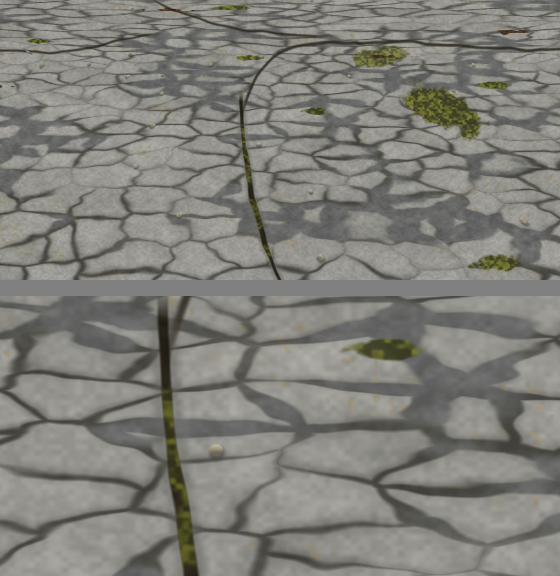
Top, the full canvas; bottom, a detail of the centre.
Give the GLSL for this texture, as a WebGL 1 fragment shader.

```glsl
precision highp float;
// Weathered limestone pavement in perspective, with joints, wet hollows, moss and limpets.
uniform vec2 u_resolution;

const vec3 STONE = vec3(0.595, 0.592, 0.570);
const vec3 SHADE = vec3(0.400, 0.398, 0.380);
const vec3 WET = vec3(0.390, 0.395, 0.390);
const vec3 JOINT = vec3(0.270, 0.265, 0.240);
const vec3 FISSURE = vec3(0.150, 0.135, 0.095);
const vec3 MOSS_DARK = vec3(0.220, 0.225, 0.120);
const vec3 MOSS_LIGHT = vec3(0.450, 0.460, 0.150);
const vec3 WEED = vec3(0.270, 0.180, 0.120);
const vec3 SHELL = vec3(0.690, 0.650, 0.560);
const vec3 BARNACLE = vec3(0.600, 0.530, 0.400);
const float HORIZON = 1.7;      // height of the vanishing line
const float SLABS_ACROSS = 7.5;
const float SLABS_DEEP = 25.0;
const float GRAIN = 0.11;

float hash(vec2 p) {
  return fract(sin(dot(p, vec2(127.1, 311.7))) * 43758.5453);
}

vec2 hash2(vec2 p) {
  return vec2(hash(p), hash(p + 41.3));
}

float noise(vec2 p) {
  vec2 c = floor(p), f = fract(p);
  f = f * f * (3.0 - 2.0 * f);
  return mix(mix(hash(c), hash(c + vec2(1, 0)), f.x),
             mix(hash(c + vec2(0, 1)), hash(c + vec2(1, 1)), f.x), f.y);
}

float fbm(vec2 p) {
  float sum = 0.0, amp = 0.53;
  for (int i = 0; i < 4; i++) {
    sum += amp * noise(p);
    p = p * 2.03 + 17.7;
    amp *= 0.5;
  }
  return sum;
}

// Voronoi slabs: x = distance to the joint, yz = way to the centre, w = slab id
vec4 slabs(vec2 q) {
  vec2 cell = floor(q), f = fract(q), near = vec2(0.0), nearCell = vec2(0.0);
  float closest = 9.0, edge = 9.0;
  for (int j = -1; j <= 1; j++) for (int i = -1; i <= 1; i++) {
    vec2 o = vec2(float(i), float(j));
    vec2 r = o + 0.1 + 0.8 * hash2(cell + o) - f;
    if (dot(r, r) < closest) { closest = dot(r, r); near = r; nearCell = o; }
  }
  for (int j = -2; j <= 2; j++) for (int i = -2; i <= 2; i++) {
    vec2 o = nearCell + vec2(float(i), float(j));
    vec2 r = o + 0.1 + 0.8 * hash2(cell + o) - f;
    vec2 gap = r - near;
    if (dot(gap, gap) > 0.0001) edge = min(edge, dot(0.5 * (r + near), normalize(gap)));
  }
  return vec4(edge, near, hash(cell + nearCell + 7.0));
}

// Random spots on a grid: xy = offset from the spot, z = 1 where one exists
vec3 scatter(vec2 q, float chance, float seed) {
  vec2 cell = floor(q) + seed;
  return vec3(fract(q) - 0.35 - 0.3 * hash2(cell), step(hash(cell + 3.7), chance));
}

float band(float d, float width, float soft) {
  return 1.0 - smoothstep(width - soft, width + soft, abs(d));
}

// Tilted ragged patch, 1 inside
float patchMask(vec2 d, vec2 radius, float slope, float ragged) {
  d.y += slope * d.x;
  return 1.0 - smoothstep(0.75, 1.05, length(d / radius) + ragged);
}

void main() {
  vec2 p = gl_FragCoord.xy / u_resolution.y;
  float px = 1.0 / u_resolution.y, depth = HORIZON - p.y;
  float stretch = mix(1.0, 0.6, smoothstep(0.75, 0.97, p.y));
  vec2 density = vec2(SLABS_ACROSS * stretch / depth, SLABS_DEEP / (depth * depth));
  vec2 g = vec2((p.x - 1.0) * density.x, SLABS_DEEP / depth);
  float rough = fbm(p * vec2(34.0, 46.0)), grain = noise(p * vec2(125.0, 150.0));

  // Slabs with rounded rims, joints that come and go, and wet hollows
  vec2 q = g + 0.55 * (vec2(noise(g * 0.9), noise(g * 0.9 + 31.0)) - 0.5);
  q += 0.16 * (vec2(noise(g * 3.7 + 5.0), noise(g * 3.7 + 63.0)) - 0.5);
  vec4 slab = slabs(q);
  float open = smoothstep(0.25, 0.65, noise(g * 0.75 + 12.0));
  float hollow = 0.26 * smoothstep(0.54, 0.76, fbm(g * 0.36 + 4.0));
  float rim = slab.x - hollow, soft = 0.02 + 0.8 * px * density.y;
  float front = smoothstep(-0.15, 0.4, slab.z);
  float bevel = (1.0 - smoothstep(0.0, 0.21, rim)) * (0.22 + 0.5 * front) * mix(0.4, 1.0, open);
  vec3 col = mix(STONE, SHADE, bevel);
  col *= 1.0 + 0.07 * (slab.w - 0.5) + 0.16 * (rough - 0.5) + 0.14 * (fbm(g * 0.8) - 0.5);
  float speck = smoothstep(0.7, 0.85, noise(p * 105.0 + 8.0)) * smoothstep(0.45, 0.7, fbm(g * 0.7 + 50.0));
  col = mix(col, BARNACLE, 0.6 * speck);
  float joint = 1.0 - smoothstep(-soft, soft, rim - 0.008 - 0.035 * open);
  vec3 bed = mix(JOINT, WET, smoothstep(0.02, 0.13, hollow)) * (0.8 + 0.4 * rough);
  col = mix(col, bed, joint * mix(0.3, 0.95, open + (1.0 - open) * smoothstep(0.0, 0.1, hollow)));

  // Long ledges in the distance and the curved fissure running to the front
  float wob = 0.012 * (noise(p * 17.0) - 0.5);
  float bend = 0.85 - 0.27 * exp(-14.0 * (p.x - 0.86)) - 0.03 * smoothstep(1.4, 2.0, p.x);
  float bendSlope = 3.78 * exp(-14.0 * (p.x - 0.86));
  float far = (p.y - bend + wob) / sqrt(1.0 + bendSlope * bendSlope);
  float ledge = band(far, 0.005, 0.004) * step(0.86, p.x);
  float leftLedge = p.y - 0.815 - 0.06 * smoothstep(0.2, 0.55, p.x) + wob;
  ledge = max(ledge, band(leftLedge, 0.004, 0.004) * (1.0 - smoothstep(0.5, 0.6, p.x)));
  float topLedge = p.y - 0.855 - 0.14 * exp(-4.0 * (p.x - 0.56)) + wob;
  ledge = max(ledge, band(topLedge, 0.004, 0.004) * smoothstep(0.5, 0.6, p.x) * (1.0 - smoothstep(1.1, 1.25, p.x)));
  col = mix(col, FISSURE, 0.8 * ledge);
  float bow = 0.65 - p.y;
  float side = p.x - 0.862 - 0.32 * bow * bow + 0.7 * wob;
  float run = 1.0 - smoothstep(0.63, 0.68, p.y);
  col = mix(col, SHADE, 0.5 * band(side, 0.018, 0.008) * run);
  float fissure = band(side, 0.005 + 0.005 * noise(vec2(p.y * 14.0, 2.0)), 0.5 * px + 0.002) * run;
  col = mix(col, FISSURE * (0.6 + 0.8 * rough), fissure);

  // Moss in pools, in small clumps and down the fissure
  float ragged = 1.1 * (fbm(p * 22.0 + 9.0) - 0.5);
  float moss = patchMask(p - vec2(1.58, 0.61), vec2(0.17, 0.075), 0.3, ragged);
  moss = max(moss, 0.8 * patchMask(p - vec2(1.37, 0.80), vec2(0.10, 0.035), -0.1, ragged));
  vec3 clump = scatter(g * 0.42, 0.2, 11.0);
  moss = max(moss, clump.z * patchMask(clump.xy, vec2(0.17, 0.13), 0.0, 1.2 * ragged));
  moss = max(moss, fissure * smoothstep(0.5, 0.65, noise(p * 19.0 + 3.0)) * 0.8);
  vec3 mossCol = mix(MOSS_DARK, MOSS_LIGHT, smoothstep(0.3, 0.75, 0.5 * grain + 0.5 * rough));
  col = mix(col, mossCol, 0.9 * moss);

  // Brown weed tufts with stringy edges
  vec3 tuft = scatter(g * 0.36 + 0.4, 0.09, 29.0);
  float strings = 1.6 * (noise(p * vec2(45.0, 110.0)) - 0.4);
  col = mix(col, WEED * (0.6 + 0.8 * grain), 0.85 * tuft.z * patchMask(tuft.xy, vec2(0.16, 0.10), 0.2, strings));

  // Limpets, each with a shadow below
  vec3 spot = scatter(g * 0.8, 0.13, 53.0);
  vec2 off = spot.xy / (0.8 * density);
  float size = 0.0075 * depth * (0.6 + 0.6 * hash(floor(g * 0.8)));
  float shadow = 1.0 - smoothstep(0.6, 1.5, length(off + vec2(-0.2, 0.45) * size) / size);
  float shell = 1.0 - smoothstep(size - px, size + px, length(off * vec2(1.0, 1.2)));
  col = mix(col, JOINT, 0.6 * shadow * spot.z);
  col = mix(col, SHELL * (0.85 + 0.25 * off.y / size + 0.2 * (grain - 0.5)), shell * spot.z);

  col *= 1.0 + GRAIN * (grain - 0.5);
  gl_FragColor = vec4(col, 1.0);
}
```
